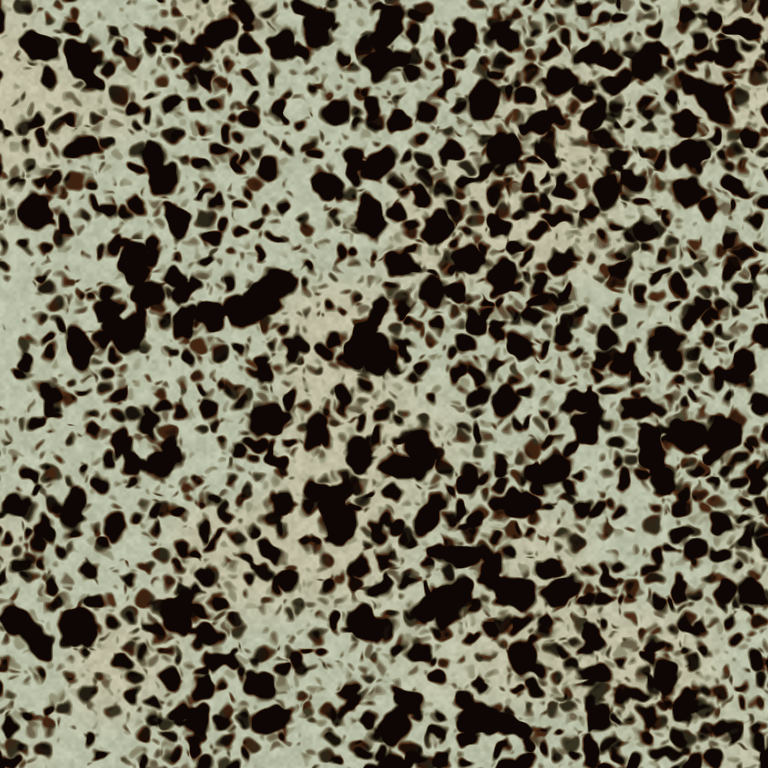
Give the GLSL for this texture, as a three.js fragment shader.

```glsl
// Pale grey-green stone densely speckled with clumped black and brown grains.
varying vec2 vUv;

#define COARSE_CELLS 24.0
#define MEDIUM_CELLS 44.0
#define FINE_CELLS 82.0
#define COARSE_SHARE 0.46
#define MEDIUM_SHARE 0.60
#define FINE_SHARE 0.55
#define EDGE 0.0034
#define WARP 0.011
#define CLUMPING 0.75
#define MOTTLE 0.13

const vec3 PALE  = vec3(0.725, 0.750, 0.655);
const vec3 WARM  = vec3(0.770, 0.735, 0.625);
const vec3 SAGE  = vec3(0.580, 0.580, 0.470);
const vec3 TAUPE = vec3(0.430, 0.390, 0.300);
const vec3 OLIVE = vec3(0.240, 0.230, 0.150);
const vec3 RUST  = vec3(0.310, 0.170, 0.080);
const vec3 BLACK = vec3(0.050, 0.025, 0.015);

vec3 hash3(vec2 p) {
  vec3 q = fract(vec3(p.xyx) * vec3(0.1031, 0.1030, 0.0973));
  q += dot(q, q.yxz + 33.33);
  return fract((q.xxy + q.yzz) * q.zyx);
}

float valueNoise(vec2 p) {
  vec2 i = floor(p);
  vec2 f = fract(p);
  f = f * f * (3.0 - 2.0 * f);
  float low = mix(hash3(i).x, hash3(i + vec2(1.0, 0.0)).x, f.x);
  float high = mix(hash3(i + vec2(0.0, 1.0)).x, hash3(i + vec2(1.0, 1.0)).x, f.x);
  return mix(low, high, f.y);
}

// Local grain density around zero: loose clumps, thicker to the right.
float density(vec2 p) {
  float clumps = 0.6 * valueNoise(p * 9.0 + 3.7) + 0.4 * valueNoise(p * 19.0 + 41.3);
  return CLUMPING * (clumps - 0.5) + 0.18 * (p.x - 0.5);
}

// Ink of one layer of jittered, randomly turned oval grains.
float grains(vec2 p, float cells, float share, vec2 radii, float faintest, float seed) {
  vec2 home = floor(p * cells);
  float clear = 1.0;
  for (int y = -1; y <= 1; y++) {
    for (int x = -1; x <= 1; x++) {
      vec2 cell = home + vec2(float(x), float(y));
      vec3 place = hash3(cell + seed);
      vec3 kind = hash3(cell + seed + 57.0);
      vec2 centre = (cell + 0.05 + 0.9 * place.xy) / cells;
      float present = step(place.z, share + density(centre));
      float angle = 6.2832 * kind.x;
      vec2 axis = vec2(cos(angle), sin(angle));
      vec2 d = p - centre;
      d = vec2(dot(d, axis), dot(d, vec2(-axis.y, axis.x)));
      float stretch = mix(1.0, 1.35, kind.z);
      float dist = length(d * vec2(1.0 / stretch, stretch));
      float radius = mix(radii.x, radii.y, kind.y * kind.y);
      float ink = 1.0 - smoothstep(radius - EDGE, radius + EDGE, dist);
      clear *= 1.0 - present * ink * mix(faintest, 1.0, kind.z);
    }
  }
  return 1.0 - clear;
}

// Pale ground through sage and taupe to a brown rim and black core.
vec3 inkRamp(vec3 ground, vec3 rim, float ink) {
  vec3 c = mix(ground, SAGE, smoothstep(0.0, 0.22, ink));
  c = mix(c, TAUPE, smoothstep(0.22, 0.45, ink));
  c = mix(c, rim, smoothstep(0.45, 0.70, ink));
  return mix(c, BLACK, smoothstep(0.70, 0.92, ink));
}

void main() {
  // Ragged grain outlines
  vec2 wobble = vec2(valueNoise(vUv * 75.0), valueNoise(vUv * 75.0 + 91.0)) - 0.5;
  vec2 p = vUv + WARP * wobble;

  // Three grain sizes, the finest partly faint
  float coarse = grains(p, COARSE_CELLS, COARSE_SHARE, vec2(0.011, 0.025), 0.95, 11.0);
  float medium = grains(p, MEDIUM_CELLS, MEDIUM_SHARE, vec2(0.0065, 0.012), 0.75, 137.0);
  float fine = grains(p, FINE_CELLS, FINE_SHARE, vec2(0.0025, 0.006), 0.10, 291.0);
  float ink = 1.0 - (1.0 - coarse) * (1.0 - medium) * (1.0 - 0.75 * fine);

  // Mottled ground with warm drifts
  float warmth = smoothstep(0.4, 0.8, valueNoise(vUv * 7.0 + 17.0));
  float mottle = 0.5 * valueNoise(vUv * 95.0 + 5.0) + 0.5 * valueNoise(vUv * 210.0 + 63.0);
  vec3 ground = mix(PALE, WARM, 0.6 * warmth) + MOTTLE * (mottle - 0.5);

  // Rims vary between olive and rust
  vec3 rim = mix(OLIVE, RUST, smoothstep(0.35, 0.65, valueNoise(vUv * 60.0 + 29.0)));
  gl_FragColor = vec4(inkRamp(ground, rim, ink), 1.0);
}
```
